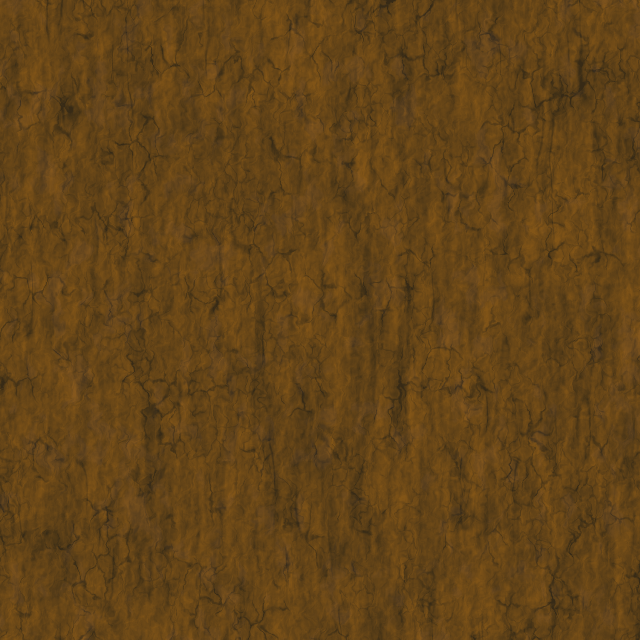
Give the GLSL for this texture, as a WebGL 1 fragment shader.

```glsl
precision highp float;
// Weathered brown bark: upright fibres and narrow grooves from stretched noise,
// broken up by fine lit flakes and by a net of thin, warped cracks.
// All layers add to one tone, which runs along a dark to amber colour ramp.
uniform vec2 u_resolution;

const vec3 DARK_BARK = vec3(0.31, 0.22, 0.088);
const vec3 AMBER_BARK = vec3(0.47, 0.31, 0.09);
const vec3 DUST = vec3(0.01, 0.01, 0.025);

float hash(vec2 p) {
  vec3 q = fract(p.xyx * 0.1031);
  q += dot(q, q.yzx + 33.33);
  return fract((q.x + q.y) * q.z);
}

vec2 hash2(vec2 p) {
  return vec2(hash(p), hash(p + 57.3));
}

// Smooth value noise in -1..1
float noise(vec2 p) {
  vec2 cell = floor(p);
  vec2 f = fract(p);
  f = f * f * (3.0 - 2.0 * f);
  float low = mix(hash(cell), hash(cell + vec2(1.0, 0.0)), f.x);
  float high = mix(hash(cell + vec2(0.0, 1.0)), hash(cell + 1.0), f.x);
  return mix(low, high, f.y) * 2.0 - 1.0;
}

float fbm(vec2 p) {
  float sum = 0.0;
  float weight = 0.53;
  for (int i = 0; i < 4; i++) {
    sum += weight * noise(p);
    p = p * 2.03 + 17.7;
    weight *= 0.5;
  }
  return sum;
}

// Gap between the two nearest cell points: zero on cell borders
float borderDistance(vec2 p) {
  vec2 cell = floor(p);
  vec2 f = fract(p);
  float nearest = 8.0;
  float second = 8.0;
  for (int y = -1; y <= 1; y++) {
    for (int x = -1; x <= 1; x++) {
      vec2 offset = vec2(float(x), float(y));
      float d = length(offset + hash2(cell + offset) - f);
      second = min(second, max(nearest, d));
      nearest = min(nearest, d);
    }
  }
  return second - nearest;
}

// Crack lines along cell borders, shown only where the mask noise is high
float cracks(vec2 p, vec2 scale, float width, float seed) {
  float line = 1.0 - smoothstep(0.0, width, borderDistance(p * scale + seed));
  float mask = smoothstep(-0.05, 0.35, fbm(p * vec2(30.0, 20.0) + seed));
  return line * mask;
}

// Long upright splits along the zero line of stretched noise
float splits(vec2 p, vec2 scale, float width, float seed) {
  float line = 1.0 - smoothstep(0.0, width, abs(noise(p * scale + seed)));
  float mask = smoothstep(0.0, 0.35, fbm(p * vec2(40.0, 11.0) + seed + 5.0));
  return line * mask;
}

// Light from the upper left on a rough, flaky surface
float relief(vec2 p, vec2 scale) {
  vec2 toLight = vec2(-0.002, 0.002);
  return fbm(p * scale) - fbm((p + toLight) * scale);
}

void main() {
  vec2 p = gl_FragCoord.xy / min(u_resolution.x, u_resolution.y);

  // Bend the fibres gently and the cracks more roughly
  vec2 bent = p + vec2(0.006 * fbm(p * vec2(12.0, 16.0) + 3.0), 0.0);
  vec2 rough = p + 0.012 * vec2(fbm(p * 50.0 + 8.0), fbm(p * 50.0 + 41.0));

  // Fibres, grooves and patches
  float patches = fbm(p * vec2(8.0, 5.0) + 12.0);
  float streaks = fbm(bent * vec2(62.0, 8.0) + 20.0);
  float fibres = fbm(bent * vec2(120.0, 26.0) + 31.0);
  float flakes = fbm(rough * vec2(105.0, 62.0) + 53.0);
  float grain = noise(p * vec2(250.0, 200.0));
  float groove = smoothstep(0.1, 0.45, fbm(bent * vec2(52.0, 6.0) + 71.0));

  float tone = 0.63 + 0.14 * patches + 0.4 * streaks + 0.38 * fibres;
  tone += 0.36 * flakes + 0.12 * grain - 0.26 * groove;
  tone += 0.5 * relief(rough, vec2(120.0, 75.0));

  // Cracks and splits
  tone -= 0.68 * cracks(rough, vec2(36.0, 20.0), 0.15, 4.0);
  tone -= 0.42 * cracks(rough, vec2(68.0, 42.0), 0.24, 23.0);
  tone -= 0.5 * splits(bent, vec2(48.0, 9.0), 0.18, 37.0);

  vec3 color = mix(DARK_BARK, AMBER_BARK, clamp(tone, -0.6, 1.25));
  color += DUST * smoothstep(0.1, 0.5, fbm(rough * vec2(45.0, 28.0) + 90.0));
  gl_FragColor = vec4(color, 1.0);
}
```
